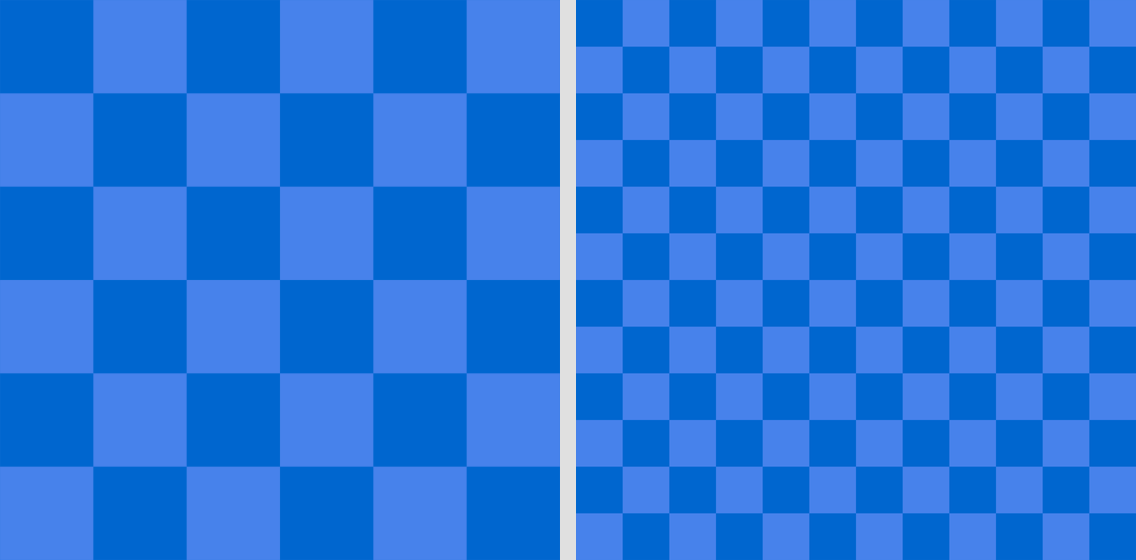
Left, the tile; right, the same tile 2 across and 2 down.
Give the GLSL for this pattern, as a three.js fragment shader.

```glsl
// Flat two-tone blue checkerboard, six squares across and six down.
// Each axis gives a soft-edged square wave from the signed distance to the
// nearest grid line; the product of the two waves picks the colour.

varying vec2 vUv;

const float SQUARES = 6.0;       // even, so opposite edges join
const float EDGE_SOFTNESS = 0.001; // half width of an edge, in canvas units

const vec3 DEEP_BLUE = vec3(0.0, 0.4, 0.81);
const vec3 LIGHT_BLUE = vec3(0.28, 0.51, 0.92);

// Signed distance to the nearest grid line: positive in even cells, negative in odd.
vec2 signedLineDistance(vec2 cells) {
  return abs(mod(cells - 0.5, 2.0) - 1.0) - 0.5;
}

// Square wave from -1 to 1 on each axis with a linear ramp across the edges.
vec2 softSquareWave(vec2 cells, float softness) {
  return clamp(signedLineDistance(cells) / softness, -1.0, 1.0);
}

// 1 in squares whose column and row have equal parity, 0 in the others.
float checker(vec2 uv, float squares, float softness) {
  vec2 wave = softSquareWave(uv * squares, softness * squares);
  return 0.5 + 0.5 * wave.x * wave.y;
}

void main() {
  float lightSquare = checker(vUv, SQUARES, EDGE_SOFTNESS);
  gl_FragColor = vec4(mix(DEEP_BLUE, LIGHT_BLUE, lightSquare), 1.0);
}
```
